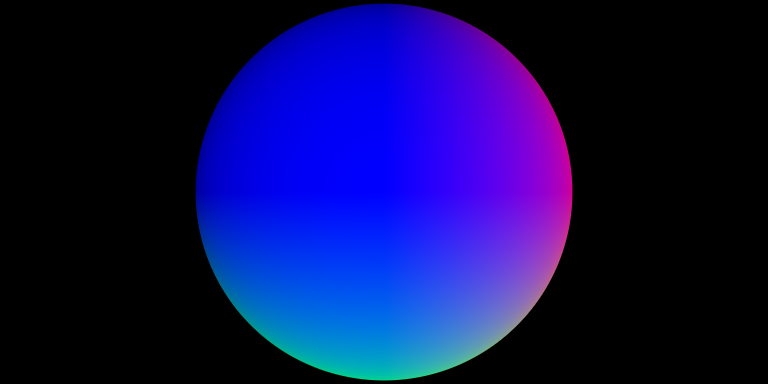
A Shadertoy shader for this texture map:

```glsl
// Distance along the ray to a unit sphere at the origin, clamped at the rim
float hitSphere(vec3 eye, vec3 ray) {
    float b = dot(eye, ray);
    float disc = b * b - dot(eye, eye) + 1.0;
    return -b - sqrt(max(disc, 0.0));
}

void mainImage(out vec4 fragColor, in vec2 fragCoord) {
    vec2 uv = (2.0 * fragCoord - iResolution.xy) / iResolution.y;

    // Perspective camera two radii from the centre
    vec3 eye = vec3(0.0, 0.0, 2.0);
    vec3 ray = normalize(vec3(uv, -1.7));
    vec3 normal = normalize(eye + ray * hitSphere(eye, ray));

    // Normal as colour, with green facing down
    vec3 normalColor = max(normal * vec3(1.0, -1.0, 1.0), 0.0);

    // Silhouette where the rays are tangent to the sphere
    float rim = 1.7 / sqrt(3.0);
    float pixel = 2.0 / iResolution.y;
    float coverage = clamp(0.5 + (rim - length(uv)) / pixel, 0.0, 1.0);

    fragColor = vec4(normalColor * coverage, 1.0);
}
```
